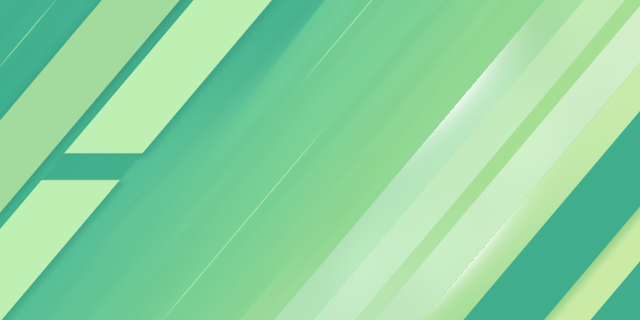
Give the GLSL for this background, as a Shadertoy shader.

```glsl
const vec3 TEAL = vec3(0.25, 0.68, 0.55);
const vec3 LEAF = vec3(0.64, 0.86, 0.62);
const vec3 MINT = vec3(0.74, 0.94, 0.70);
const vec3 WHITE = vec3(0.96, 0.99, 0.96);

float hash(vec2 p) {
    return fract(sin(dot(p, vec2(127.1, 311.7))) * 43758.5453);
}

float noise(vec2 p) {
    vec2 i = floor(p), f = fract(p);
    f = f * f * (3.0 - 2.0 * f);
    return mix(mix(hash(i), hash(i + vec2(1, 0)), f.x),
               mix(hash(i + vec2(0, 1)), hash(i + vec2(1, 1)), f.x), f.y);
}

// Smooth-edged interval from a to b
float band(float v, float a, float b, float soft) {
    return smoothstep(a - soft, a + soft, v) * (1.0 - smoothstep(b - soft, b + soft, v));
}

// Light falling off to the right of a diagonal edge, strongest at one height
float edgeGlow(float s, float edge, float reach, float y, float height, float spread) {
    float d = (y - height) / spread;
    return step(edge, s) * exp(-(s - edge) / reach - d * d);
}

// Hairline that fades at both ends
float hairline(float s, float at, float y, float low, float high, float px) {
    return (1.0 - smoothstep(0.3 * px, 1.4 * px, abs(s - at))) * band(y, low, high, 0.07);
}

vec3 backdrop(float s, float y, float px) {
    vec3 col = mix(vec3(0.24, 0.70, 0.57), vec3(0.36, 0.76, 0.59), smoothstep(-0.5, 0.2, s));
    col = mix(col, vec3(0.46, 0.81, 0.58), smoothstep(0.08, 0.52, s + 0.12 * y));
    col = mix(col, vec3(0.56, 0.84, 0.57), smoothstep(0.45, 0.9, s + 0.1 * y));

    // Deeper wedge at the upper left
    float wedge = 1.0 - smoothstep(0.165, 0.175 + 0.12 * (1.0 - y), s);
    col = mix(col, vec3(0.27, 0.69, 0.56), 0.85 * wedge * smoothstep(0.4, 1.0, y));

    // Brushed grain and scattered streaks
    col += 0.025 * (noise(vec2(s * 24.0, y * 1.5)) - 0.5);
    for (float i = 0.0; i < 18.0; i++) {
        float at = mix(-0.5, 0.85, hash(vec2(i, 1.0)));
        float low = hash(vec2(i, 2.0));
        float width = mix(0.01, 0.04, hash(vec2(i, 3.0)));
        float streak = band(s, at, at + width, 0.003) * band(y, low, low + 0.2, 0.1);
        col = mix(col, LEAF, 0.10 * streak);
    }

    col = mix(col, LEAF, 0.6 * band(s, 0.75, 0.9, px) * (1.0 - smoothstep(0.0, 0.35, y)));
    float lines = hairline(s, 0.508, y, 0.02, 0.56, px) + hairline(s, 0.317, y, 0.78, 1.1, px)
                + hairline(s, -0.67, y, 0.8, 0.98, px);
    return mix(col, MINT, 0.6 * lines);
}

// Translucent panes on the right
vec3 panes(vec3 col, float s, float y, float px) {
    float cloud = noise(vec2(s * 5.0, y * 6.0 + s * 4.0)) - 0.5;
    vec3 sheer = mix(vec3(0.71, 0.90, 0.73), LEAF, smoothstep(0.65, 1.0, y));
    col = mix(col, sheer + 0.05 * cloud, band(s, 0.857, 1.11, px));
    col = mix(col, WHITE, 0.9 * edgeGlow(s, 0.857, 0.05, y, 0.7, 0.17));

    vec3 pale = mix(vec3(0.77, 0.92, 0.78), vec3(0.75, 0.91, 0.70), y);
    col = mix(col, pale + 0.04 * cloud, band(s, 0.98, 1.11, px));
    vec3 groove = mix(vec3(0.72, 0.90, 0.70), vec3(0.65, 0.87, 0.58), smoothstep(0.0, 0.5, y));
    col = mix(col, groove, band(s, 1.11, 1.17, px));
    vec3 bright = mix(vec3(0.76, 0.91, 0.75), vec3(0.83, 0.94, 0.79), y);
    col = mix(col, bright + 0.04 * cloud, band(s, 1.17, 1.32, px));
    vec3 lime = mix(vec3(0.66, 0.87, 0.60), vec3(0.78, 0.92, 0.67), smoothstep(0.0, 0.7, y));
    col = mix(col, lime, band(s, 1.32, 1.46, px));
    return mix(col, WHITE, 0.85 * edgeGlow(s, 1.32, 0.035, y, 0.2, 0.2));
}

void mainImage(out vec4 fragColor, in vec2 fragCoord) {
    vec2 p = fragCoord / iResolution.y;
    float px = 1.0 / iResolution.y;
    float y = p.y;
    float s = p.x - 0.845 * y; // where the diagonal through p meets the floor

    vec3 col = panes(backdrop(s, y, px), s, y, px);

    // Solid bars at the lower right
    col = mix(col, TEAL, smoothstep(1.448 - px, 1.448 + px, s));
    vec3 ribbon = mix(vec3(0.62, 0.83, 0.55), vec3(0.79, 0.92, 0.65), smoothstep(1.7, 1.75, s));
    col = mix(col, ribbon, band(s, 1.7, 1.845, px));

    // Left bars, each over a soft shadow
    float gap = band(y, 0.4375, 0.521, px);
    col *= 1.0 - 0.12 * band(s, -0.527, -0.265, 0.022);
    col = mix(col, LEAF, band(s, -0.527, -0.283, px));
    float shadow = band(s, -0.24, 0.025, 0.025) * (1.0 - band(y, 0.43, 0.505, 0.012));
    col = mix(col, TEAL * 0.92, 0.7 * shadow * (1.0 - band(s, -0.6, -0.283, px)));
    col = mix(col, TEAL, 0.85 * gap * band(s, -0.24, 0.005, 0.01));
    col = mix(col, MINT, band(s, -0.24, 0.005, px) * (1.0 - gap));

    fragColor = vec4(clamp(col, 0.0, 1.0), 1.0);
}
```
